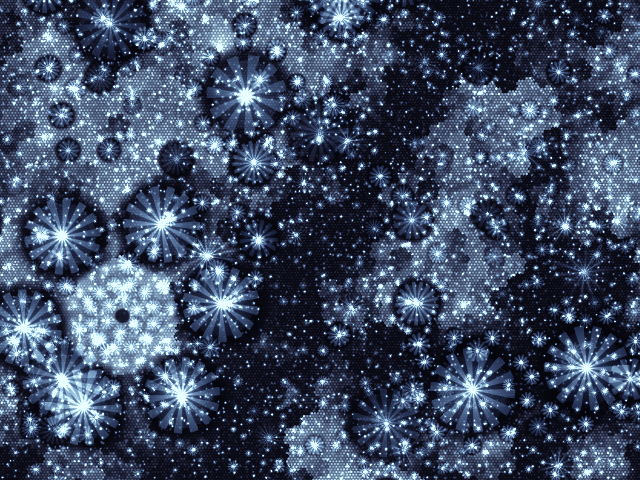
A Shadertoy shader for this pattern:

```glsl
#define GRAIN_SIZE 0.0064
#define BIG_CELL 0.29
#define CELL_SHRINK 0.53
#define STAR_RADIUS 0.28
#define STAR_SHARE 0.54
#define SATELLITES 9.0
#define ROSETTE_CENTRE vec2(0.255, 0.342)
#define ROSETTE_RADIUS 0.125
#define ROSETTE_ORBIT 0.207
#define CLOUD_CONTRAST 2.3
#define TAU 6.28319

// Night blue to ice white, in even steps of light
const vec3 PALETTE[8] = vec3[8](
    vec3(0.01, 0.01, 0.03), vec3(0.05, 0.05, 0.10), vec3(0.15, 0.17, 0.27),
    vec3(0.27, 0.32, 0.44), vec3(0.40, 0.49, 0.62), vec3(0.56, 0.69, 0.80),
    vec3(0.77, 0.91, 0.93), vec3(0.94, 1.00, 1.00));

float hash(vec2 p) {
    vec3 q = fract(p.xyx * vec3(0.1031, 0.1030, 0.0973));
    q += dot(q, q.yzx + 33.33);
    return fract((q.x + q.y) * q.z);
}

float noise(vec2 p) {
    vec2 i = floor(p), f = fract(p);
    f = f * f * (3.0 - 2.0 * f);
    return mix(mix(hash(i), hash(i + vec2(1, 0)), f.x),
               mix(hash(i + vec2(0, 1)), hash(i + vec2(1, 1)), f.x), f.y);
}

// Nearest point of a triangular lattice with unit spacing
vec2 hexCentre(vec2 p) {
    const vec2 r = vec2(1.0, 1.7320508);
    vec2 a = floor(p / r + 0.5) * r, b = (floor(p / r) + 0.5) * r;
    return dot(p - a, p - a) < dot(p - b, p - b) ? a : b;
}

// Folds the plane into one of n equal sectors around the x axis
vec2 fold(vec2 d, float n, float turn) {
    float s = TAU / n;
    float a = mod(atan(d.y, d.x) - turn + 0.5 * s, s) - 0.5 * s;
    return length(d) * vec2(cos(a), sin(a));
}

// Wedged disc or thin spikes with a hot core: x = light, y = shade around it
vec2 star(vec2 d, float r, float seed) {
    float rho = length(d) / r;
    if (rho > 1.7) return vec2(0.0);
    float soft = 1.0 / (iResolution.y * r);
    float rays = floor(mix(10.0, 18.0, seed));
    float a = atan(d.y, d.x) + seed * TAU;
    float wave = cos(a * rays);
    float blur = clamp(0.7 * rays * soft / (rho + 0.01), 0.12, 1.0);
    float wedge = smoothstep(-blur, blur, wave + 0.1);
    float rim = mix(0.86, 1.0, wedge);
    float disc = 1.0 - smoothstep(rim - soft, rim + soft, rho);
    disc *= (1.2 + 1.8 * wedge) * (1.25 - 0.65 * rho);
    float fade = max(1.0 - rho, 0.0);
    float spikes = pow(0.5 + 0.5 * wave, 3.0) * (0.7 + 0.3 * cos(a * 3.0)) * fade * 3.4;
    float isDisc = step(0.42, fract(seed * 7.3));
    float core = rho * r / (0.0018 + 0.1 * r);
    float light = mix(spikes, disc, isDisc) + 4.0 * exp(-core * core) + 2.2 * fade * fade * fade;
    float shade = 0.75 * smoothstep(0.006, 0.024, r) * (1.0 - smoothstep(0.95, 1.4, rho));
    return vec2(light, isDisc * shade);
}

// Jittered stars in cells; the large ones carry a ring of satellites
vec2 starLayer(vec2 p, float cell, float layer) {
    vec2 sum = vec2(0.0), home = floor(p / cell);
    float share = STAR_SHARE + 0.22 * step(layer, 0.5);
    float faintest = layer < 3.5 ? 0.4 : 0.12;
    for (int k = 0; k < 9; k++) {
        vec2 id = home + vec2(k % 3 - 1, k / 3 - 1);
        vec2 key = id + 57.0 * layer + 11.0;
        if (hash(key) > share) continue;
        vec2 jitter = vec2(hash(key + 3.7), hash(key + 8.3)) - 0.5;
        vec2 d = p - (id + 0.5 + 0.62 * jitter) * cell;
        float seed = hash(key + 15.1), power = hash(key + 21.9);
        float r = STAR_RADIUS * cell * mix(0.6, 1.1, power);
        if (length(d) > 1.7 * r) continue;
        vec2 s = star(d, r, seed);
        if (layer < 1.5)
            s += star(fold(d, SATELLITES, seed) - vec2(1.3 * r, 0.0), 0.2 * r, 0.21 + 0.05 * seed);
        sum += s * vec2(mix(faintest, 1.0, power * power), 1.0);
    }
    return sum;
}

void mainImage(out vec4 fragColor, in vec2 fragCoord) {
    vec2 p = fragCoord / iResolution.y;

    // Nested sevenfold hexagons make snowflake-edged tiles
    const mat2 COARSEN = mat2(2.5, -0.8660254, 0.8660254, 2.5) / 7.0;
    vec2 q = p / GRAIN_SIZE, c = hexCentre(q);
    float dots = smoothstep(0.55, 0.08, length(q - c)) * mix(0.4, 1.4, hash(c + 5.0));
    mat2 toTile = COARSEN * COARSEN;
    vec2 small = hexCentre(COARSEN * c);
    vec2 middle = hexCentre(COARSEN * small);
    vec2 large = hexCentre(COARSEN * middle);
    vec2 middleCentre = inverse(toTile) * middle * GRAIN_SIZE;
    vec2 largeCentre = inverse(COARSEN * toTile) * large * GRAIN_SIZE;

    // Cloud density, stepped from tile to tile, brighter at tile hearts
    float field = 0.6 * noise(largeCentre * 4.0 + 4.0) + 0.4 * noise(p * 8.0);
    field += 0.36 * (hash(large + 31.0) - 0.5) + 0.24 * (hash(middle + 47.0) - 0.5)
           + 0.14 * (hash(small + 63.0) - 0.5);
    float cloud = smoothstep(0.2, 0.74, field);
    float heart = exp(-dot(p - largeCentre, p - largeCentre) / 0.0012);
    float brightTile = step(0.78, hash(large + 77.0));
    float level = 0.58 + CLOUD_CONTRAST * cloud + dots * (0.8 + 1.3 * cloud);
    level += cloud * (0.6 * heart + brightTile * (0.5 + 0.9 * heart));
    vec2 glow = star(p - largeCentre, 0.02, hash(large + 9.0)) * cloud * vec2(1.0, 0.6);

    // Stars from broad bursts down to glitter
    float cell = BIG_CELL;
    for (int i = 0; i < 6; i++) {
        glow += starLayer(p, cell, float(i));
        cell *= CELL_SHRINK;
    }

    // Rosette: jagged bright disc, rings of florets and six orbiting bursts
    vec2 d = p - ROSETTE_CENTRE;
    float ragged = mix(length(d), length(middleCentre - ROSETTE_CENTRE), 0.5);
    float body = 1.0 - smoothstep(ROSETTE_RADIUS - 0.008, ROSETTE_RADIUS, ragged);
    level += 0.7 * exp(-dot(d, d) / 0.06);
    level = mix(level, 3.3 + 1.6 * noise(p * 70.0) + dots, body);
    glow.y *= 1.0 - 0.8 * body;
    for (int k = 1; k < 4; k++) {
        float ring = float(k);
        vec2 leaf = fold(d, 6.0 * ring, 0.4 * ring) - vec2(0.034 * ring, 0.0);
        glow += star(leaf, 0.016, 0.1 + 0.15 * ring) * vec2(0.7, 0.3);
    }
    glow += star(fold(d, 6.0, 0.12) - vec2(ROSETTE_ORBIT, 0.0), 0.08, 0.62);
    float eye = 1.0 - smoothstep(0.012, 0.018, length(d));

    // Light to colour, with a faint blue cast around the stars
    level = level * (1.0 - min(glow.y, 0.8)) + glow.x;
    level *= 1.0 - 0.7 * eye;
    vec3 colour = PALETTE[0];
    for (int i = 0; i < 7; i++)
        colour = mix(colour, PALETTE[i + 1], clamp(level - float(i), 0.0, 1.0));
    colour += vec3(-0.025, 0.0, 0.03) * smoothstep(0.3, 2.0, glow.x);
    fragColor = vec4(clamp(colour, 0.0, 1.0), 1.0);
}
```
